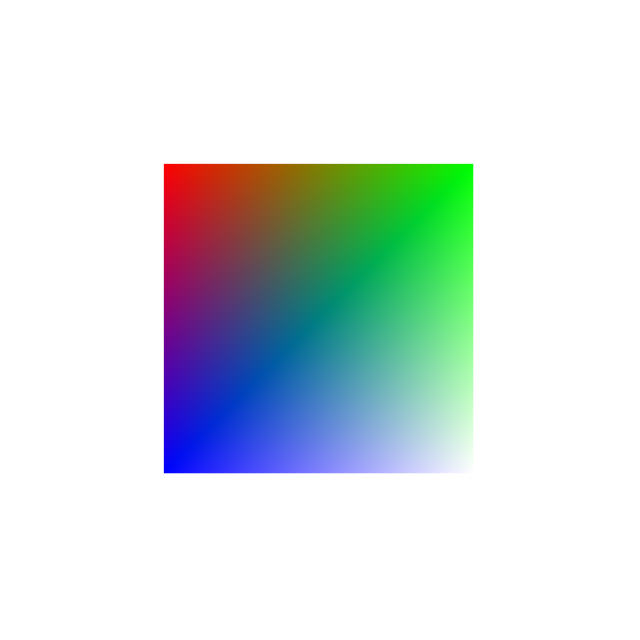
Give the GLSL for this background, as a Shadertoy shader.

```glsl
// Draws a square of two colour-blended triangles (red, green, blue, white corners) on white.

const vec3 BACKGROUND = vec3(1.0);
const vec3 RED = vec3(1.0, 0.0, 0.0);
const vec3 GREEN = vec3(0.0, 1.0, 0.0);
const vec3 BLUE = vec3(0.0, 0.0, 1.0);
const vec3 WHITE = vec3(1.0);

const vec2 SQUARE_MIN = vec2(0.256, 0.2605);
const vec2 SQUARE_MAX = vec2(0.7395, 0.744);

// Signed distance to an axis-aligned box
float boxDistance(vec2 p, vec2 center, vec2 halfSize) {
    vec2 d = abs(p - center) - halfSize;
    return length(max(d, 0.0)) + min(max(d.x, d.y), 0.0);
}

// Barycentric blend in two triangles sharing the blue-green diagonal
vec3 triangleBlend(vec2 q, vec3 topLeft, vec3 topRight, vec3 bottomLeft, vec3 bottomRight) {
    float apexWeight = abs(q.y - q.x);
    vec3 apex = q.y > q.x ? topLeft : bottomRight;
    return apex * apexWeight
         + topRight * min(q.x, q.y)
         + bottomLeft * (1.0 - max(q.x, q.y));
}

void mainImage(out vec4 fragColor, in vec2 fragCoord) {
    vec2 uv = fragCoord / iResolution.xy;
    float pixel = 1.0 / min(iResolution.x, iResolution.y);

    // Colour inside the square
    vec2 local = clamp((uv - SQUARE_MIN) / (SQUARE_MAX - SQUARE_MIN), 0.0, 1.0);
    vec3 blend = triangleBlend(local, RED, GREEN, BLUE, WHITE);

    // Smooth-edged coverage of the square
    vec2 center = 0.5 * (SQUARE_MIN + SQUARE_MAX);
    vec2 halfSize = 0.5 * (SQUARE_MAX - SQUARE_MIN);
    float dist = boxDistance(uv, center, halfSize);
    float coverage = clamp(0.5 - dist / pixel, 0.0, 1.0);

    fragColor = vec4(mix(BACKGROUND, blend, coverage), 1.0);
}
```
